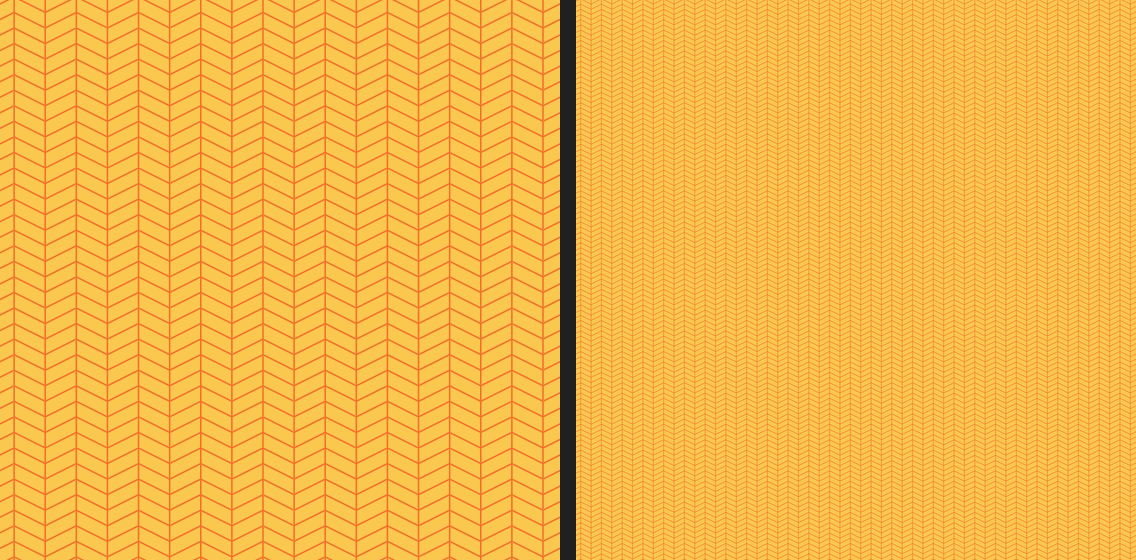
Left, the tile; right, the same tile 3 across and 3 down.
Write a WebGL 1 fragment shader that draws this pattern.

```glsl
precision highp float;
// Seamless chevron lattice: thin orange zigzags and vertical rules on warm yellow.

uniform vec2 u_resolution;

const float COLUMNS = 18.0;        // strips across; two make one zigzag period
const float ROWS = 36.0;           // zigzag lines down
const float PEAK_OFFSET = 0.453;   // first peak, in columns from the left
const float ROW_OFFSET = 0.2;      // height of the lowest peak, in rows
const float RISE = 1.0;            // height of a zigzag, in rows
const float LINE_WIDTH = 0.0027;   // in canvas units
const vec3 GROUND = vec3(0.98, 0.78, 0.31);
const vec3 INK = vec3(0.95, 0.43, 0.16);

// Distance to the nearest whole number.
float nearestWhole(float x) {
  return abs(fract(x + 0.5) - 0.5);
}

// Antialiased coverage of a line whose centre is dist away.
float lineCoverage(float dist, float pixel) {
  return clamp((0.5 * LINE_WIDTH - dist) / pixel + 0.5, 0.0, 1.0);
}

void main() {
  vec2 uv = gl_FragCoord.xy / u_resolution;
  float pixel = 1.0 / min(u_resolution.x, u_resolution.y);

  // Vertical rules through every peak and valley
  float column = uv.x * COLUMNS - PEAK_OFFSET;
  float ruleDist = nearestWhole(column) / COLUMNS;

  // Zigzags: a triangle wave, 0 at peaks and 1 at valleys
  float drop = abs(mod(column + 1.0, 2.0) - 1.0);
  float row = uv.y * ROWS - ROW_OFFSET + RISE * drop;
  float slope = RISE * COLUMNS / ROWS;
  float zigzagDist = nearestWhole(row) / (ROWS * sqrt(1.0 + slope * slope));

  float ink = lineCoverage(min(ruleDist, zigzagDist), pixel);
  gl_FragColor = vec4(mix(GROUND, INK, ink), 1.0);
}
```
